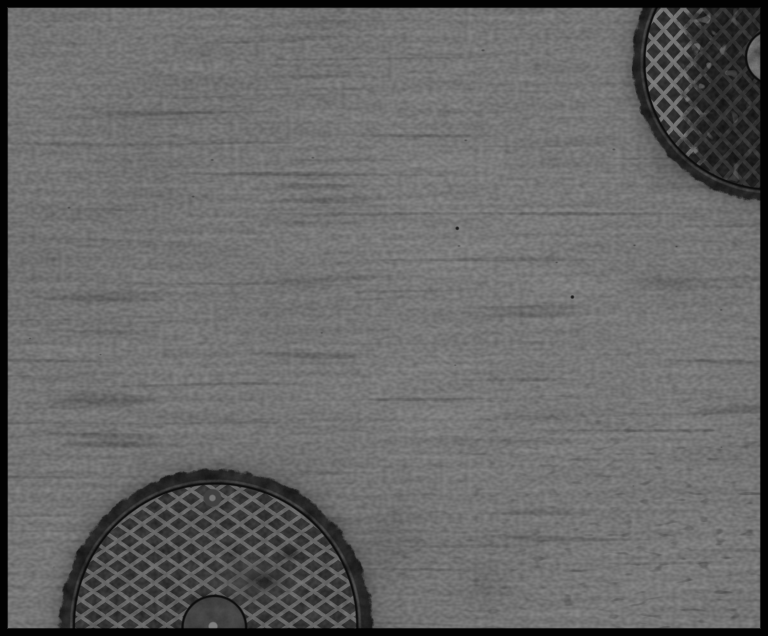
Give the GLSL for this texture, as a Shadertoy shader.

```glsl
// Brushed concrete with two worn diamond-pattern iron covers in a black frame.

vec2 hash2(vec2 p) {
    vec3 q = fract(p.xyx * vec3(0.1031, 0.1030, 0.0973));
    q += dot(q, q.yzx + 33.33);
    return fract((q.xx + q.yz) * q.zy);
}

float gradientDot(vec2 cell, vec2 offset) {
    float angle = 6.2832 * hash2(cell).x;
    return dot(vec2(cos(angle), sin(angle)), offset);
}

// Gradient noise, roughly -0.7 to 0.7
float noise(vec2 p) {
    vec2 i = floor(p), f = fract(p), e = vec2(0.0, 1.0);
    vec2 s = f * f * f * (f * (f * 6.0 - 15.0) + 10.0);
    float low = mix(gradientDot(i, f), gradientDot(i + e.yx, f - e.yx), s.x);
    float high = mix(gradientDot(i + e.xy, f - e.xy), gradientDot(i + e.yy, f - e.yy), s.x);
    return mix(low, high, s.y);
}

float fbm(vec2 p) {
    float sum = 0.0, gain = 0.6;
    for (int k = 0; k < 4; k++) {
        sum += gain * noise(p);
        p = p * 2.03 + 17.3;
        gain *= 0.55;
    }
    return sum;
}

float fill(float d, float blur) {
    return 1.0 - smoothstep(-blur, blur, d);
}

float stain(vec2 p, vec2 center, vec2 radius) {
    vec2 q = (p - center) / radius;
    return exp(-dot(q, q));
}

// Crossed bars; cell is the width and height of one diamond
float lattice(vec2 p, vec2 cell, float barWidth, float blur) {
    vec2 g = p / cell;
    vec2 u = abs(fract(vec2(g.x + g.y, g.x - g.y)) - 0.5);
    return smoothstep(-blur, blur, max(u.x, u.y) - 0.5 + barWidth);
}

float concrete(vec2 p) {
    float sway = 0.004 * noise(p * vec2(3.0, 5.0));
    float y = p.y + sway;
    float brush = noise(vec2(p.x * 5.0, y * 125.0));
    float groove = noise(vec2(p.x * 3.0 + 9.0, y * 82.0));
    float grain = noise(p * vec2(125.0, 190.0));
    float tone = 0.452 + 0.035 * fbm(p * vec2(2.5, 4.0));
    tone += 0.045 * brush + 0.075 * grain + 0.03 * noise(p * vec2(48.0, 95.0));
    tone -= 0.075 * smoothstep(0.22, 0.55, groove);
    // Rough flecks gather along the grooves toward the lower right
    float flecks = smoothstep(0.2, 0.5, noise(vec2(p.x * 42.0, y * 110.0)));
    tone -= flecks * mix(0.025, 0.09, smoothstep(0.5, 1.1, p.x) * (1.0 - smoothstep(0.1, 0.5, p.y)));
    tone += 0.02 * stain(p, vec2(0.85, 0.55), vec2(0.4));
    tone -= 0.05 * stain(p, vec2(1.055, 0.557), vec2(0.045, 0.012));
    tone -= 0.04 * stain(p, vec2(0.61, 0.15), vec2(0.045, 0.06));
    tone -= 0.035 * stain(p, vec2(0.77, 0.08), vec2(0.035, 0.03));
    return tone - 0.035 * stain(p, vec2(1.05, 0.73), vec2(0.035, 0.04));
}

float pits(vec2 p, vec2 size, float blur) {
    float mask = fill(length(p - vec2(0.719, 0.641)) - 0.0025, blur);
    mask = max(mask, fill(length(p - vec2(0.9, 0.533)) - 0.0025, blur));
    for (int k = 0; k < 24; k++) {
        vec2 h = hash2(vec2(float(k) * 3.7 + 1.0, 8.3));
        mask = max(mask, 0.5 * fill(length((p - h * size) * vec2(0.7, 1.0)) - 0.0016 * h.y, blur));
    }
    return mask;
}

// Iron collar, bright lip and black gap around a lid
float collar(float tone, float r, float outer, float inner, float rough, float blur) {
    float iron = 0.14 + 0.12 * rough;
    tone *= 1.0 - 0.22 * exp(-max(r - outer, 0.0) * 70.0);
    tone = mix(tone, iron, fill(r - outer + 0.009 * rough, blur * 1.5));
    tone = mix(tone, 0.29 + 0.25 * rough, 0.6 * fill(abs(r - inner - 0.005) - 0.0018, blur));
    return mix(tone, 0.045, fill(abs(r - inner) - 0.002, blur));
}

float hub(float tone, float r, float radius, float face, float blur) {
    tone = mix(tone, face, fill(r - radius, blur));
    return mix(tone, 0.05, fill(abs(r - radius) - 0.0018, blur));
}

void mainImage(out vec4 fragColor, in vec2 fragCoord) {
    vec2 p = fragCoord / iResolution.y;
    vec2 size = iResolution.xy / iResolution.y;
    float blur = 1.0 / iResolution.y;
    float rough = fbm(p * 42.0), grit = noise(p * 150.0);
    float tone = mix(concrete(p), 0.1, pits(p, size, blur));

    // Lower left cover: pale bars over dark cells
    vec2 a = p - vec2(0.339, 0.017);
    float ra = length(a);
    float barsA = lattice(a, vec2(0.0385, 0.0265), 0.135, 0.05);
    float lidA = mix(0.20, 0.40, barsA) + 0.09 * rough + 0.06 * grit;
    lidA = mix(lidA, 0.29 + 0.1 * rough, 0.55 * stain(a, vec2(0.055, 0.07), vec2(0.055, 0.035)));
    float blotch = stain(a, vec2(0.075, 0.07), vec2(0.022, 0.012)) + stain(a, vec2(0.117, 0.113), vec2(0.013, 0.009));
    lidA = mix(lidA, 0.09, clamp(blotch * (0.75 + 1.5 * rough), 0.0, 0.85));
    lidA = mix(lidA, 0.25, fill(length(a - vec2(-0.005, 0.2)) - 0.014, blur));
    lidA = mix(lidA, 0.46, fill(length(a - vec2(-0.005, 0.2)) - 0.005, blur));
    lidA = hub(lidA, length(a - vec2(-0.002, -0.004)), 0.05, 0.26 + 0.1 * rough, blur);
    lidA = mix(lidA, 0.5, fill(length(a - vec2(-0.004, -0.002)) - 0.007, blur));
    tone = collar(tone, ra, 0.245, 0.222, rough, blur);
    tone = mix(tone, lidA, fill(ra - 0.221, blur));

    // Upper right cover: cement wears away toward its dark middle
    vec2 b = p - vec2(1.214, 0.9025);
    float rb = length(b);
    float barsB = lattice(b, vec2(0.031, 0.034), 0.14, 0.05);
    float worn = smoothstep(-0.025, 0.025, b.x + 0.128 + 0.3 * b.y * b.x + 0.07 * rough);
    float lidB = mix(mix(0.18, 0.46, barsB), mix(0.115, 0.20, barsB), worn);
    lidB += 0.07 * rough + 0.05 * grit;
    lidB += 0.2 * worn * smoothstep(0.3, 0.45, noise(p * 48.0 + 4.0)) * fill(b.x + 0.06, 0.05);
    lidB = hub(lidB, length(b - vec2(0.002, 0.008)), 0.043, 0.38 + 0.25 * rough, blur);
    tone = collar(tone, rb, 0.219, 0.2, rough, blur);
    tone = mix(tone, lidB, fill(rb - 0.199, blur));

    // Black frame
    vec2 edge = min(p, size - p);
    tone *= smoothstep(-blur, blur, min(edge.x, edge.y) - 0.0122);
    fragColor = vec4(vec3(clamp(tone, 0.008, 1.0)), 1.0);
}
```
